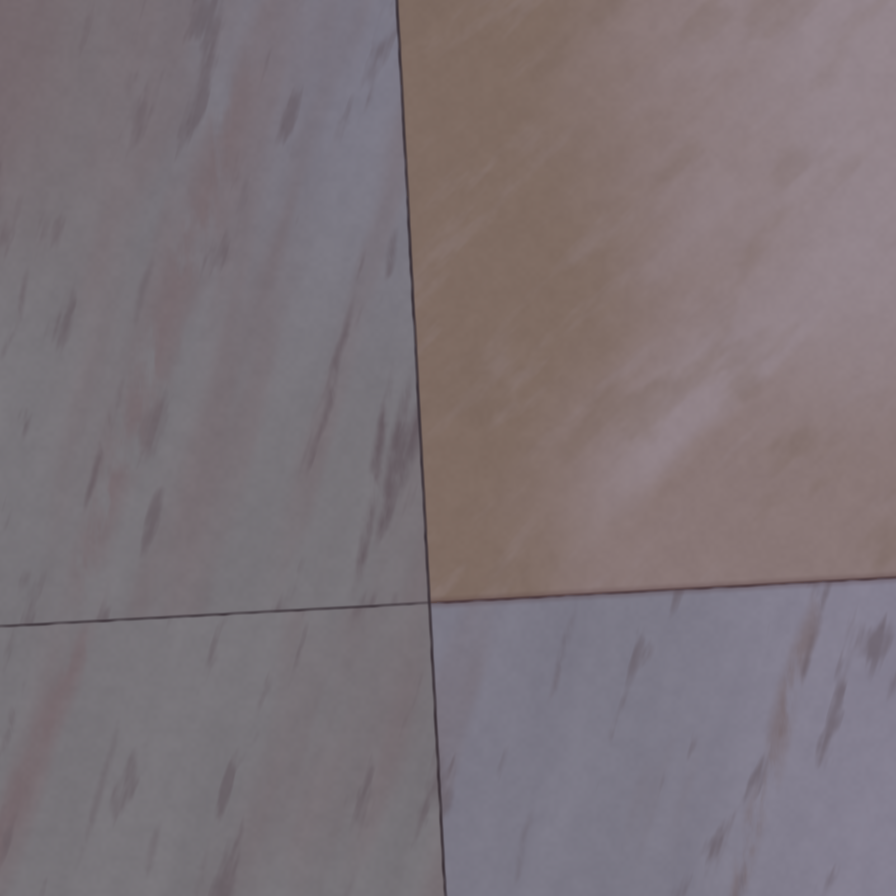
Give the GLSL for this texture, as a WebGL 1 fragment shader.

```glsl
precision highp float;
uniform vec2 u_resolution;

const vec3 GREY = vec3(0.465, 0.452, 0.470);
const vec3 BLUE_GREY = vec3(0.480, 0.470, 0.520);
const vec3 LAVENDER = vec3(0.515, 0.497, 0.560);
const vec3 MAUVE = vec3(0.455, 0.403, 0.420);
const vec3 VEIN = vec3(0.370, 0.325, 0.350);
const vec3 BROWN = vec3(0.490, 0.418, 0.383);
const vec3 ROSE = vec3(0.530, 0.463, 0.460);
const vec3 PALE = vec3(0.580, 0.530, 0.560);
const vec3 JOINT = vec3(0.220, 0.185, 0.210);
const vec3 RUST = vec3(0.310, 0.215, 0.225);
const float PITCH = 0.75;

float hash(vec2 p) {
  vec3 q = fract(p.xyx * 0.1031);
  q += dot(q, q.yzx + 33.33);
  return fract((q.x + q.y) * q.z);
}

float noise(vec2 p) {
  vec2 i = floor(p);
  vec2 f = fract(p);
  f = f * f * (3.0 - 2.0 * f);
  return mix(mix(hash(i), hash(i + vec2(1.0, 0.0)), f.x),
             mix(hash(i + vec2(0.0, 1.0)), hash(i + 1.0), f.x), f.y);
}

float fbm(vec2 p) {
  float sum = 0.0;
  float amp = 0.533;
  for (int i = 0; i < 4; i++) {
    sum += amp * noise(p);
    p = p * 2.03 + 17.3;
    amp *= 0.5;
  }
  return sum;
}

// Soft, broken streak running from foot along span
float vein(vec2 p, vec2 foot, vec2 span, float width) {
  p.x += 0.014 * (fbm(p * 14.0) - 0.5);
  float h = clamp(dot(p - foot, span) / dot(span, span), 0.0, 1.0);
  float w = width * (0.35 + 2.6 * h * (1.0 - h));
  float fade = smoothstep(0.0, 0.2, h) * smoothstep(1.0, 0.7, h);
  float gaps = smoothstep(0.2, 0.65, fbm(p * vec2(60.0, 18.0)));
  return fade * gaps * (1.0 - smoothstep(0.0, w, length(p - foot - span * h)));
}

vec3 greyMarble(vec2 p, vec3 base, float seed) {
  vec2 q = vec2(p.x - 0.34 * p.y, p.y);
  float cloud = fbm(q * vec2(11.0, 1.8) + seed);
  vec3 col = mix(base, MAUVE, 0.55 * smoothstep(0.52, 0.8, cloud));
  col += 0.03 * (fbm(q * vec2(26.0, 4.0) + seed * 2.0) - 0.5);
  // Small dark flecks along the grain
  float fleck = smoothstep(0.66, 0.84, fbm(q * vec2(34.0, 9.0) + seed * 3.0));
  col = mix(col, VEIN, 0.5 * fleck);
  // Scattered hairline veins
  for (int i = 0; i < 10; i++) {
    vec2 key = vec2(float(i) + 1.0, seed);
    vec2 foot = PITCH * vec2((float(i) + hash(key)) / 10.0, hash(key + 5.7));
    float rise = mix(0.05, 0.2, hash(key + 11.3));
    float strength = mix(0.2, 0.6, hash(key + 23.1));
    col = mix(col, VEIN, strength * vein(p, foot, rise * vec2(0.33, 1.0), 0.008));
  }
  return col;
}

vec3 brownMarble(vec2 uv) {
  vec2 q = vec2(uv.x + uv.y, uv.y - uv.x) * 0.707;
  float cloud = fbm(q * vec2(3.5, 10.0) + 4.0);
  float edge = uv.x - 0.7 + 0.1 * smoothstep(0.6, 0.35, uv.y);
  vec3 col = mix(BROWN, ROSE, smoothstep(-0.1, 0.12, edge + 0.3 * (cloud - 0.5)));
  // Pale upper corner and diagonal band
  float band = q.y + 0.19 + 0.08 * (cloud - 0.5);
  float corner = smoothstep(0.72, 0.96, uv.x + 0.25 * (cloud - 0.5)) * smoothstep(0.45, 0.72, uv.y);
  float ridge = smoothstep(-0.025, 0.015, band) * smoothstep(0.15, 0.03, band);
  col = mix(col, PALE, max(0.85 * corner, 0.75 * ridge * smoothstep(0.6, 0.74, uv.x)));
  // Faint diagonal scratches and stains
  float grain = fbm(q * vec2(10.0, 38.0));
  col = mix(col, PALE, 0.22 * smoothstep(0.58, 0.85, grain));
  float stain = smoothstep(0.56, 0.78, fbm(q * vec2(9.0, 22.0) + 31.0));
  return mix(col, BROWN * 0.95, 0.35 * stain * (1.0 - 0.6 * corner));
}

float line(float d, float halfWidth, float pixel) {
  float soft = max(pixel, 0.0016);
  return 1.0 - smoothstep(halfWidth - soft, halfWidth + soft, abs(d));
}

void main() {
  vec2 uv = gl_FragCoord.xy / u_resolution;
  float pixel = 1.0 / u_resolution.y;

  // Slightly skewed floor grid
  vec2 p = uv - vec2(0.497 - 0.054 * uv.y, 0.301 + 0.0545 * uv.x);
  vec2 id = floor(p / PITCH);
  vec2 local = p - id * PITCH;
  float right = step(0.0, id.x);
  float top = step(0.0, id.y);

  vec3 base = mix(GREY, BLUE_GREY, smoothstep(0.45, 0.95, uv.y) * smoothstep(0.05, 0.4, uv.x));
  base = mix(base, mix(BLUE_GREY, LAVENDER, smoothstep(0.65, 1.0, uv.x)), right);
  vec3 col = greyMarble(local, base, 3.0 + 7.0 * id.x + 13.0 * id.y);

  // Broad mauve veins
  float upper = top * (1.0 - right);
  float broad = upper * vein(uv, vec2(0.06, 0.26), vec2(0.27, 0.82), 0.042);
  broad += (1.0 - top) * (1.0 - right) * vein(uv, vec2(-0.03, -0.02), vec2(0.15, 0.38), 0.026);
  broad += (1.0 - top) * right * vein(uv, vec2(0.80, -0.08), vec2(0.13, 0.48), 0.02);
  broad += upper * smoothstep(0.2, 0.0, uv.x) * smoothstep(0.6, 0.95, uv.y);
  col = mix(col, MAUVE, 0.8 * min(broad, 1.0));

  // Dark cluster beside the joint
  for (int i = 0; i < 3; i++) {
    float k = float(i);
    vec2 foot = vec2(0.395 + 0.022 * k, 0.32 + 0.06 * k);
    float streak = vein(uv, foot, vec2(0.045, 0.29 - 0.07 * k), 0.01 + 0.003 * k);
    col = mix(col, VEIN, 0.75 * upper * streak);
  }

  col = mix(col, brownMarble(uv), top * right);
  col += 0.01 * (noise(uv * 190.0) - 0.5) + 0.012 * (noise(uv * 70.0) - 0.5);

  // Straight thin joints, unevenly dark, with a rusty shadow
  vec2 wear = vec2(noise(uv.yy * 60.0), noise(uv.xx * 60.0 + 9.0));
  vec2 d = p + 0.0008 * (wear - 0.5);
  float shadow = right * smoothstep(0.009, 0.0, abs(d.y));
  col = mix(col, RUST, 0.3 * shadow);
  col = mix(col, mix(JOINT, RUST, 0.6 * right), line(d.y, 0.0015, pixel) * (0.45 + 0.45 * wear.y));
  col = mix(col, JOINT, line(d.x, 0.0016, pixel) * (0.7 + 0.3 * wear.x));

  gl_FragColor = vec4(col, 1.0);
}
```
